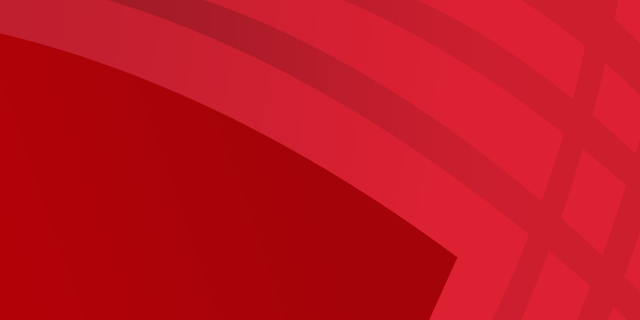
This background is drawn by a WebGL 1 fragment shader. Its source:

```glsl
precision highp float;
uniform vec2 u_resolution;

// Colours
const vec3 FIELD_LEFT = vec3(0.750, 0.122, 0.184);
const vec3 FIELD_RIGHT = vec3(0.868, 0.128, 0.200);
const vec3 BAND_LEFT = vec3(0.640, 0.104, 0.155);
const vec3 BAND_RIGHT = vec3(0.802, 0.118, 0.182);
const vec3 PANEL_LEFT = vec3(0.695, 0.008, 0.032);
const vec3 PANEL_RIGHT = vec3(0.642, 0.014, 0.035);

// Curves: offset, slope and bend, in canvas heights from the top left
const vec3 PANEL_TOP = vec3(0.104, 0.239, 0.1755);
const vec3 PANEL_SIDE = vec3(1.794, -0.453, 0.0);
const vec3 ARC1_TOP = vec3(-0.124, 0.042, 0.238);
const vec3 ARC1_BASE = vec3(-0.081, 0.175, 0.192);
const vec3 ARC2_TOP = vec3(0.006, -0.470, 0.357);
const vec3 ARC2_BASE = vec3(-0.165, -0.122, 0.257);
const vec3 ARC3_TOP = vec3(0.753, -1.615, 0.653);
const vec3 ARC3_BASE = vec3(0.196, -0.871, 0.461);
const vec3 RIB1_LEFT = vec3(1.854, -0.155, -0.161);
const vec3 RIB1_RIGHT = vec3(1.932, -0.180, -0.123);
const vec3 RIB2_LEFT = vec3(2.096, -0.170, -0.123);
const vec3 RIB2_RIGHT = vec3(2.167, -0.140, -0.127);

// Approximate signed distance to a parabola, positive where p.y exceeds it
float curveDistance(vec2 p, vec3 c) {
  float height = c.x + p.x * (c.y + p.x * c.z);
  float slope = c.y + 2.0 * c.z * p.x;
  return (p.y - height) / sqrt(1.0 + slope * slope);
}

// Antialiased coverage of the positive side
float cover(float d) {
  return clamp(d * u_resolution.y + 0.5, 0.0, 1.0);
}

// Strip between two curves
float strip(vec2 p, vec3 low, vec3 high) {
  return cover(curveDistance(p, low)) * cover(-curveDistance(p, high));
}

void main() {
  vec2 uv = gl_FragCoord.xy / u_resolution;
  vec2 p = vec2(2.0 * uv.x, 1.0 - uv.y);

  // Field brightening to the lower right
  float light = smoothstep(-0.1, 1.75, p.x + 0.15 * p.y);
  vec3 color = mix(FIELD_LEFT, FIELD_RIGHT, light);

  // Sweeping arcs and the ribs that cross them
  float bands = strip(p, ARC1_TOP, ARC1_BASE);
  bands = max(bands, strip(p, ARC2_TOP, ARC2_BASE));
  bands = max(bands, strip(p, ARC3_TOP, ARC3_BASE));
  bands = max(bands, strip(p.yx, RIB1_LEFT, RIB1_RIGHT));
  bands = max(bands, strip(p.yx, RIB2_LEFT, RIB2_RIGHT));
  vec3 bandColor = mix(BAND_LEFT, BAND_RIGHT, smoothstep(0.3, 1.65, p.x));
  color = mix(color, bandColor, bands);

  // Deep red panel in the lower left
  float panel = cover(curveDistance(p, PANEL_TOP))
              * cover(-curveDistance(p.yx, PANEL_SIDE));
  float shade = smoothstep(-0.2, 1.1, p.x - 0.35 * (p.y - 0.5));
  color = mix(color, mix(PANEL_LEFT, PANEL_RIGHT, shade), panel);

  gl_FragColor = vec4(color, 1.0);
}
```
